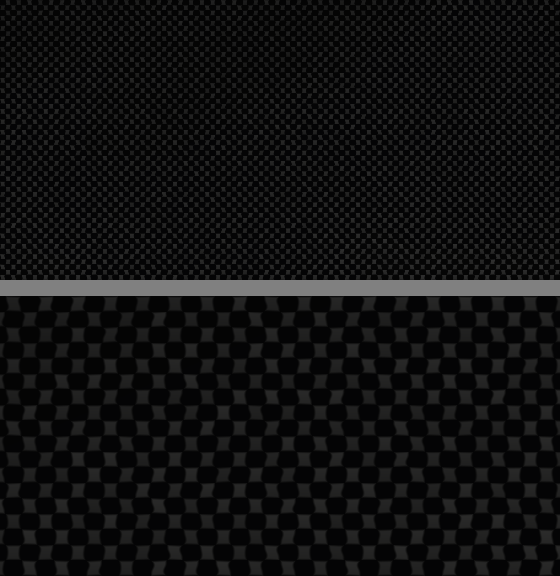
Top: the whole. Bottom: its middle third, enlarged.
This texture is drawn by a WebGL 1 fragment shader. Its source:

```glsl
precision highp float;
uniform vec2 u_resolution;

#define REPEATS vec2(52.0, 27.0)
#define BLACK vec3(0.016, 0.016, 0.017)
#define GREY vec3(0.165, 0.165, 0.163)
#define PATCH_HALF vec2(0.43, 0.44)
#define WAIST 0.09
#define EDGE_SOFTNESS 0.10
#define EDGE_WOBBLE 0.07
#define TONE_VARIATION 0.22

float hash(vec2 p) {
  p = fract(p * vec2(0.1031, 0.1173));
  p += dot(p, p.yx + 33.33);
  return fract((p.x + p.y) * p.x * 97.3);
}

// Slow uneven light from layered sines, about -1 to 1
float unevenness(vec2 p) {
  float broad = sin(p.x * 5.3 + 1.7 * sin(p.y * 4.1));
  float fine = sin(p.y * 11.0 - p.x * 7.0 + 2.0);
  return 0.6 * broad + 0.4 * fine;
}

// Signed distance to a raised thread: a box pinched at its waist
float threadDistance(vec2 p, float wobble) {
  float pinch = WAIST * (1.0 - 4.0 * p.y * p.y);
  float lean = wobble * sin(p.y * 6.2832);
  vec2 d = abs(p + vec2(lean, wobble * p.x)) - PATCH_HALF;
  d.x += pinch;
  return max(d.x, d.y);
}

void main() {
  vec2 uv = gl_FragCoord.xy / u_resolution;

  // Checkerboard of raised and sunken threads, two cells per repeat
  vec2 grid = uv * REPEATS * 2.0;
  vec2 cell = floor(grid);
  vec2 local = grid - cell - 0.5;
  float raised = 1.0 - mod(cell.x + cell.y, 2.0);
  float random = hash(cell + 3.0);

  // Soft thread outline, never sharper than a pixel
  vec2 pixel = REPEATS * 2.0 / u_resolution;
  float soft = max(EDGE_SOFTNESS, 0.5 * max(pixel.x, pixel.y));
  float dist = threadDistance(local, (random - 0.5) * 2.0 * EDGE_WOBBLE);
  float thread = raised * (1.0 - smoothstep(-soft, soft, dist));

  // Shading across each thread and from one thread to the next
  float tone = 1.0 + (hash(cell.yx + 41.0) - 0.5) * TONE_VARIATION;
  tone *= 0.94 + 0.16 * local.y;

  // Sheen, stronger towards the bottom and the right edge
  float sheen = 0.74 + 0.24 * (1.0 - uv.y) + 0.10 * smoothstep(0.5, 1.0, uv.x);
  sheen += 0.05 * unevenness(uv * vec2(2.0, 1.0));

  vec3 color = mix(BLACK * (0.7 + 0.4 * sheen), GREY * tone * sheen, thread);
  gl_FragColor = vec4(color, 1.0);
}
```
